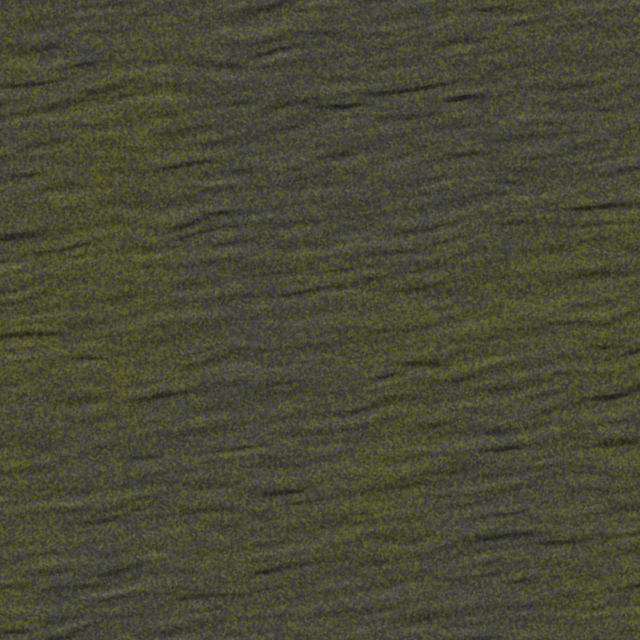
Give the GLSL for this texture, as a WebGL 1 fragment shader.

```glsl
precision highp float;
uniform vec2 u_resolution;

#define RIPPLE_TILT 0.13
#define RIPPLE_FREQ vec2(11.0, 68.0)
#define RIPPLE_SHADE 0.42
#define CREASE_DEPTH 0.24
#define GRAIN_FREQ 295.0
#define GRAIN_CONTRAST 0.36
#define OLIVE_AMOUNT 0.60
#define PATCH_FREQ vec2(5.0, 4.0)
#define SLATE vec3(0.264, 0.264, 0.252)
#define OLIVE vec3(0.355, 0.362, 0.092)

float hash(vec2 p) {
  vec3 q = fract(p.xyx * vec3(0.1031, 0.1030, 0.0973));
  q += dot(q, q.yzx + 33.33);
  return fract((q.x + q.y) * q.z);
}

float noise(vec2 p) {
  vec2 cell = floor(p);
  vec2 f = fract(p);
  f = f * f * (3.0 - 2.0 * f);
  float low = mix(hash(cell), hash(cell + vec2(1.0, 0.0)), f.x);
  float high = mix(hash(cell + vec2(0.0, 1.0)), hash(cell + 1.0), f.x);
  return mix(low, high, f.y);
}

float fbm(vec2 p) {
  float sum = 0.0;
  float weight = 0.5;
  for (int i = 0; i < 4; i++) {
    sum += weight * noise(p);
    p = mat2(1.6, 1.2, -1.2, 1.6) * p + 17.3;
    weight *= 0.5;
  }
  return sum / 0.9375;
}

mat2 rotation(float angle) {
  float c = cos(angle);
  float s = sin(angle);
  return mat2(c, -s, s, c);
}

// Height of the stretched wrinkles, in ripple units
float rippleHeight(vec2 p) {
  float broad = noise(p);
  float fine = noise(p * vec2(1.6, 1.7) + 41.7);
  return 0.62 * broad + 0.38 * fine;
}

void main() {
  vec2 uv = gl_FragCoord.xy / min(u_resolution.x, u_resolution.y);

  // Wrinkles running along a slight upward tilt
  vec2 along = rotation(RIPPLE_TILT) * uv + 3.0;
  along.y += 0.016 * (noise(along * vec2(12.0, 15.0)) - 0.5);
  vec2 ripple = along * RIPPLE_FREQ;
  vec2 offset = vec2(0.0, 0.3);
  float slope = rippleHeight(ripple + offset) - rippleHeight(ripple - offset);

  // Occasional deeper creases
  float creaseZone = smoothstep(0.4, 0.8, noise(along * vec2(10.0, 24.0) + 7.0));
  float crease = creaseZone * smoothstep(0.08, 0.45, -slope);
  float light = 1.0 + RIPPLE_SHADE * slope - CREASE_DEPTH * crease;

  // Olive grains gathered in broad, soft patches
  float cover = smoothstep(0.2, 0.8, fbm(uv * PATCH_FREQ + 5.0));
  float threshold = mix(0.65, 0.41, cover) + 0.12 * crease;
  float grain = noise(rotation(0.6) * uv * GRAIN_FREQ + 400.0);
  float olive = smoothstep(threshold - 0.22, threshold + 0.22, grain);

  // Fine tonal grain over the whole surface
  float tone = noise(rotation(1.1) * uv * GRAIN_FREQ + 900.0) - 0.5;
  light += GRAIN_CONTRAST * tone;

  vec3 color = mix(SLATE, OLIVE, OLIVE_AMOUNT * olive) * light;
  gl_FragColor = vec4(clamp(color, 0.0, 1.0), 1.0);
}
```
